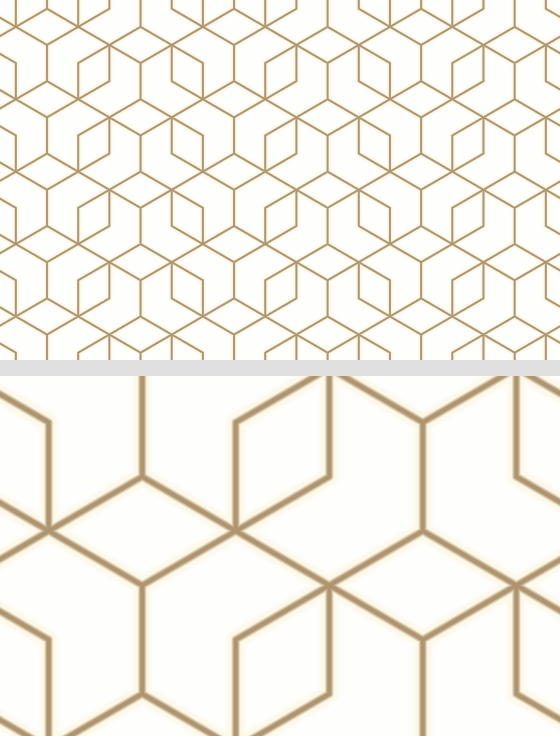
Top, the full canvas; bottom, a detail of the centre.
Give the GLSL for this pattern, as a Shadertoy shader.

```glsl
// Lattice of thin golden hexagons and rhombi on a white ground

#define STEP vec2(0.08660, 0.05028)   // lattice step, in canvas heights
#define ORIGIN vec2(0.0440, 0.0746)   // first node, from the upper left
#define HALF_WIDTH 0.0029             // half the line width
#define SOFTNESS 0.0020               // blur of the line edge
#define HALO_INNER 0.0060
#define HALO_OUTER 0.0110
#define PAPER vec3(0.995, 0.995, 0.993)
#define CREAM vec3(0.990, 0.978, 0.915)
#define INK vec3(0.685, 0.582, 0.430)

// Distance to a segment whose ends are given in lattice steps
float segment(vec2 p, vec2 a, vec2 b) {
    vec2 pa = (p - a) * STEP;
    vec2 ba = (b - a) * STEP;
    float t = clamp(dot(pa, ba) / dot(ba, ba), 0.0, 1.0);
    return length(pa - ba * t);
}

// Fold the plane into one quarter of the 6 by 4 step cell
vec2 foldCell(vec2 q) {
    q.x = abs(mod(q.x + 2.0, 6.0) - 3.0);           // mirror columns
    if (q.x > 1.5) q = vec2(3.0, 1.0) - q;          // half turn
    q.y = mod(q.y + 2.0, 4.0) - 2.0;                // repeat down
    return q;
}

float latticeDistance(vec2 q) {
    vec2 f = foldCell(q);
    vec2 m = vec2(f.x, abs(f.y));

    // Flat rhombus, its stem and the arms that leave its tip
    float d = segment(m, vec2(0.0, 1.0), vec2(1.0, 0.0));
    d = min(d, segment(m, vec2(0.0, 1.0), vec2(0.0, 3.0)));
    d = min(d, segment(m, vec2(1.0, 0.0), vec2(2.0, 1.0)));

    // Upright rhombus, drawn for both cells that meet at the seam
    for (int k = 0; k < 2; k++) {
        vec2 s = f - vec2(0.0, 4.0 * float(k));
        d = min(d, segment(s, vec2(1.0, -2.0), vec2(1.0, 0.0)));
        d = min(d, segment(s, vec2(1.0, -2.0), vec2(2.0, -3.0)));
    }
    return d;
}

void mainImage(out vec4 fragColor, in vec2 fragCoord) {
    // Canvas heights, measured from the upper left
    vec2 p = vec2(fragCoord.x, iResolution.y - fragCoord.y) / iResolution.y;
    float d = latticeDistance((p - ORIGIN) / STEP);

    // Pale halo below, ink line above
    float soft = max(SOFTNESS, 0.6 / iResolution.y);
    float halo = 1.0 - smoothstep(HALO_INNER, HALO_OUTER, d);
    float line = 1.0 - smoothstep(HALF_WIDTH - soft, HALF_WIDTH + soft, d);
    vec3 color = mix(PAPER, CREAM, halo);
    color = mix(color, INK, line);
    fragColor = vec4(color, 1.0);
}
```
